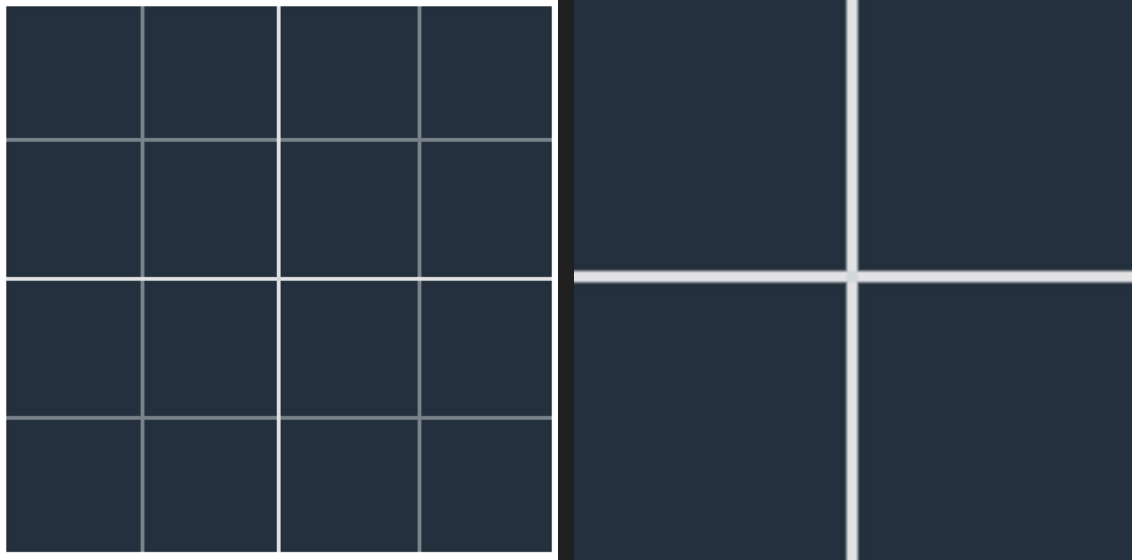
Left, the full canvas; right, a detail of the centre.
A WebGL 1 fragment shader for this pattern:

```glsl
precision mediump float;
// A dark slate panel with a white margin, ruled into four by four cells.
// Faint rules sit at the quarters and a bright cross divides the halves;
// each is a soft band of distance to a line, in canvas fractions.

uniform vec2 u_resolution;

const vec3 SLATE = vec3(0.14, 0.19, 0.24);
const vec3 MARGIN = vec3(1.0);
const vec3 FAINT_RULE = vec3(0.48, 0.515, 0.545);
const vec3 BRIGHT_RULE = vec3(0.89, 0.89, 0.90);
const vec3 CROSSING = vec3(0.82, 0.84, 0.84);

const vec2 PANEL_MIN = vec2(0.0112, 0.0143);
const vec2 PANEL_MAX = vec2(0.9889, 0.9888);
const vec2 FAINT_CENTER = vec2(0.5036, 0.5020); // midpoint of the faint pair
const vec2 BRIGHT_CENTER = vec2(0.4995, 0.5020);
const float CELL = 0.2482;           // offset of faint rules from their center
const float FAINT_HALF_WIDTH = 0.0034;
const float BRIGHT_HALF_WIDTH = 0.0034;
const float SOFTNESS = 0.0016;       // blur on either side of a rule's edge
const float HALO_WIDTH = 0.010;
const float HALO_DEPTH = 0.07;       // slight darkening beside bright edges

// Coverage of a band on each axis, from the distance to its middle.
vec2 band(vec2 dist, float halfWidth, vec2 soft) {
  return 1.0 - smoothstep(halfWidth - soft, halfWidth + soft, dist);
}

void main() {
  vec2 uv = gl_FragCoord.xy / u_resolution;
  vec2 soft = max(vec2(SOFTNESS), 0.75 / u_resolution);

  // Distances to the faint pair, the bright cross and the panel border
  vec2 faintDist = abs(abs(uv - FAINT_CENTER) - CELL);
  vec2 brightDist = abs(uv - BRIGHT_CENTER);
  vec2 inset = min(uv - PANEL_MIN, PANEL_MAX - uv);

  vec2 faint = band(faintDist, FAINT_HALF_WIDTH, soft);
  vec2 bright = band(brightDist, BRIGHT_HALF_WIDTH, soft);
  vec2 inside = smoothstep(-soft, soft, inset);

  // Panel, with a narrow dark halo beside the cross and margin
  vec2 edgeDist = min(brightDist, max(inset, 0.0));
  float halo = 1.0 - smoothstep(0.0, HALO_WIDTH, min(edgeDist.x, edgeDist.y));
  vec3 color = SLATE * (1.0 - HALO_DEPTH * halo);

  // Faint rules below, bright cross above, margin on top
  color = mix(color, FAINT_RULE, max(faint.x, faint.y));
  color = mix(color, BRIGHT_RULE, max(bright.x, bright.y));
  color = mix(color, CROSSING, bright.x * bright.y);
  color = mix(MARGIN, color, inside.x * inside.y);

  gl_FragColor = vec4(color, 1.0);
}
```
